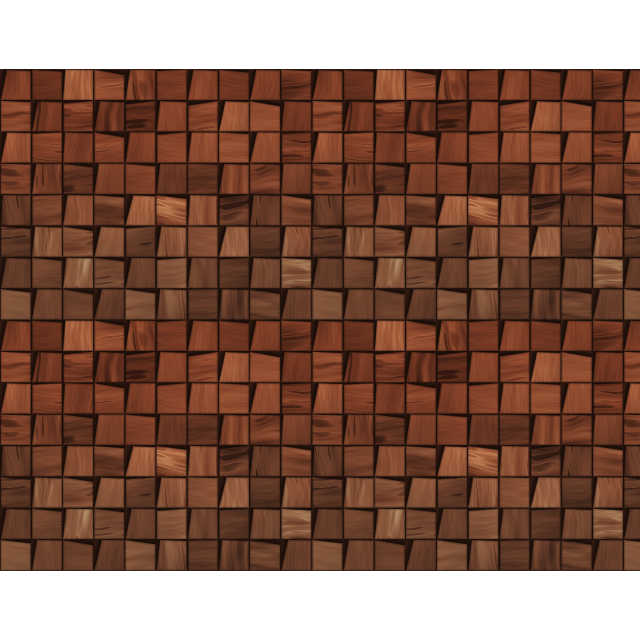
Give the GLSL for this texture, as a Shadertoy shader.

```glsl
// A mosaic of sawn wood blocks between plain white bands. Blocks with upright
// and level grain alternate like a checkerboard; each has one slanted edge that
// opens a shadowed gap. Hashes of the wrapped cell index vary tone and grain.

#define CELL vec2(0.0487, 0.0490)   // block size in canvas units
#define BAND_BOTTOM 0.108           // lower edge of the mosaic
#define ROWS 16.0                   // rows of blocks in the mosaic
#define REPEAT vec2(10.0, 8.0)      // blocks before the pattern recurs
#define SEAM 0.014                  // half width of the joints, in cells
#define MAX_SLANT 0.27              // widest gap beside an upright block
#define MAX_DROP 0.19               // widest gap above a level block
#define GRAIN_CONTRAST 0.95
#define TONE_BASE 0.30
#define TONE_SPREAD 0.44

const vec3 GAP_COLOR = vec3(0.10, 0.050, 0.032);
const vec3 DARK_WOOD = vec3(0.19, 0.10, 0.07);
const vec3 BROWN_WOOD = vec3(0.34, 0.18, 0.12);
const vec3 RED_WOOD = vec3(0.46, 0.25, 0.165);
const vec3 TAN_WOOD = vec3(0.56, 0.34, 0.23);
const vec3 PALE_WOOD = vec3(0.72, 0.53, 0.37);

float hash(vec2 p) {
    return fract(sin(dot(p, vec2(127.1, 311.7))) * 43758.5453);
}

float noise(vec2 p) {
    vec2 i = floor(p), f = fract(p);
    f = f * f * (3.0 - 2.0 * f);
    return mix(mix(hash(i), hash(i + vec2(1, 0)), f.x),
               mix(hash(i + vec2(0, 1)), hash(i + vec2(1, 1)), f.x), f.y);
}

// Colour ramp from dark heartwood to pale sapwood
vec3 woodRamp(float tone) {
    float t = clamp(tone, 0.0, 1.0) * 4.0;
    vec3 c = mix(DARK_WOOD, BROWN_WOOD, clamp(t, 0.0, 1.0));
    c = mix(c, RED_WOOD, clamp(t - 1.0, 0.0, 1.0));
    c = mix(c, TAN_WOOD, clamp(t - 2.0, 0.0, 1.0));
    return mix(c, PALE_WOOD, clamp(t - 3.0, 0.0, 1.0));
}

// Distance to the block outline, positive inside, in cell units
float blockDistance(vec2 f, vec2 id, bool upright) {
    float slant = hash(id + 3.7), tip = hash(id + 8.3);
    float left = 0.0, top = 1.0;
    if (upright) {
        left = mix(0.01, mix(0.07, MAX_SLANT, slant), f.y);
        top = 1.0 - 0.05 * tip * f.x;
    } else {
        float along = tip < 0.65 ? f.x : 1.0 - f.x;
        top = 1.0 - mix(0.0, MAX_DROP * slant, along);
        left = 0.03 * tip;
    }
    return min(min(f.x - left, 1.0 - f.x), min(f.y, top - f.y)) - SEAM;
}

// Wood surface; grain.x runs across the fibres, grain.y along them
vec3 woodSurface(vec2 grain, vec2 id, bool upright) {
    float shade = hash(id + 1.3), figure = hash(id + 5.9);
    vec2 seed = 37.0 * vec2(hash(id + 11.1), hash(id + 17.5));
    grain.x += (hash(id + 21.0) - 0.5) * 0.35 * grain.y;
    grain.x += 0.10 * (noise(grain * vec2(1.5, 2.0) + seed) - 0.5);

    float broad = noise(grain * vec2(4.5, 0.7) + seed);
    float streak = noise(grain * vec2(10.0, 1.1) + seed + 9.0);
    float fibre = noise(grain * vec2(24.0, 2.5) + seed + 23.0);

    float contrast = GRAIN_CONTRAST * mix(0.15, 1.0, figure * figure);
    float tone = TONE_BASE + TONE_SPREAD * shade + (upright ? 0.07 : -0.02);
    tone += contrast * (0.6 * broad + 0.4 * streak - 0.5);
    tone += 0.13 * (fibre - 0.5);
    tone -= 0.35 * step(0.55, figure) * smoothstep(0.72, 0.92, streak);

    // Upper rows of each repeat are redder, lower rows a duller brown
    float redness = smoothstep(1.0, 5.0, id.y + 2.0 * (shade - 0.5));
    vec3 tint = mix(vec3(0.95, 1.05, 1.08), vec3(1.08, 0.97, 0.91), redness);
    return woodRamp(tone) * tint;
}

void mainImage(out vec4 fragColor, in vec2 fragCoord) {
    vec2 uv = fragCoord / iResolution.y;
    float pixel = 1.0 / iResolution.y;

    // Cell lookup with wrapped index
    vec2 grid = (uv - vec2(0.0, BAND_BOTTOM)) / CELL;
    vec2 f = fract(grid);
    vec2 id = mod(floor(grid), REPEAT);
    bool upright = mod(id.x + id.y, 2.0) > 0.5;

    // Block face with a soft worn rim and gentle tilt towards the light
    float d = blockDistance(f, id, upright);
    vec2 grain = upright ? f : f.yx;
    vec3 face = woodSurface(grain, id, upright);
    face *= mix(0.78, 1.0, smoothstep(0.0, 0.07, d));
    vec2 tilt = vec2(hash(id + 31.0), hash(id + 43.0)) - 0.5;
    face *= 1.0 + 0.22 * dot(tilt, f - 0.5) + 0.07 * (f.y - 0.5);

    // Recessed gap: the sunken side fades into shadow
    vec3 gap = mix(GAP_COLOR, BROWN_WOOD, 0.35 * smoothstep(0.02, 0.2, -d));
    float edge = 0.75 * pixel / CELL.y;
    vec3 color = mix(gap, face, smoothstep(-edge, edge, d));

    // White bands above and below
    float halfHeight = 0.5 * ROWS * CELL.y;
    float outside = abs(uv.y - BAND_BOTTOM - halfHeight) - halfHeight;
    color = mix(color, vec3(1.0), smoothstep(-0.5 * pixel, 0.5 * pixel, outside));
    fragColor = vec4(color, 1.0);
}
```
